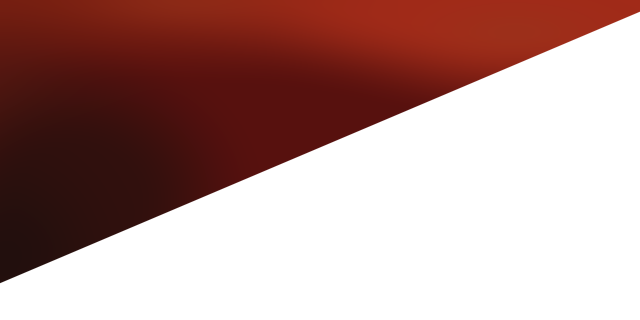
Give the GLSL for this background, as a WebGL 1 fragment shader.

```glsl
precision highp float;

uniform vec2 u_resolution;

const vec3 WHITE = vec3(1.0);
const vec3 WINE = vec3(0.34, 0.065, 0.055);
const vec3 RUST = vec3(0.47, 0.12, 0.065);
const vec3 SCARLET = vec3(0.63, 0.165, 0.095);
const vec3 AMBER = vec3(0.59, 0.21, 0.11);
const vec3 BROWN = vec3(0.33, 0.11, 0.07);
const vec3 SHADOW = vec3(0.195, 0.062, 0.05);
const vec3 SOOT = vec3(0.12, 0.06, 0.05);

const float EDGE_LEFT = 0.115;
const float EDGE_RIGHT = 0.9635;
const float HEAT_START = 0.72;
const float HEAT_DROP = 0.12;
const float HEAT_DEPTH = 0.29;
const vec2 SHADOW_CENTER = vec2(0.12, 0.38);
const vec2 SHADOW_RADII = vec2(0.25, 0.42);

// Soft elliptical spot, 1 at its center
float glow(vec2 p, vec2 center, vec2 radii) {
  vec2 d = (p - center) / radii;
  return exp(-dot(d, d));
}

vec3 emberColor(vec2 p) {
  // Warm band along the top, reaching lower on the right
  float start = HEAT_START - HEAT_DROP * smoothstep(0.4, 0.8, p.x);
  float heat = smoothstep(start, start + HEAT_DEPTH, p.y);
  vec3 warm = mix(RUST, SCARLET, smoothstep(0.0, 0.7, p.x));
  vec3 color = mix(WINE, warm, heat);

  // Brown left margin and amber patches
  color = mix(color, BROWN, 0.6 * glow(p, vec2(0.0, 0.68), vec2(0.12, 0.22)));
  color = mix(color, AMBER, 0.45 * glow(p, vec2(0.80, 0.90), vec2(0.12, 0.08)));
  color = mix(color, AMBER, 0.35 * glow(p, vec2(0.28, 1.0), vec2(0.13, 0.08)));
  color = mix(color, SCARLET, 0.35 * glow(p, vec2(0.58, 0.94), vec2(0.14, 0.10)));

  // Round shadow, deepening toward the lower left
  float radius = length((p - SHADOW_CENTER) / SHADOW_RADII);
  color = mix(color, SHADOW, 1.0 - smoothstep(0.35, 1.2, radius));
  return mix(color, SOOT, 0.9 * glow(p, vec2(0.0, 0.17), vec2(0.14, 0.30)));
}

void main() {
  vec2 p = gl_FragCoord.xy / u_resolution;

  // Signed height above the slanted edge, smoothed over one pixel
  float height = p.y - mix(EDGE_LEFT, EDGE_RIGHT, p.x);
  float softness = 0.75 / u_resolution.y;
  float coverage = smoothstep(-softness, softness, height);

  gl_FragColor = vec4(mix(WHITE, emberColor(p), coverage), 1.0);
}
```
